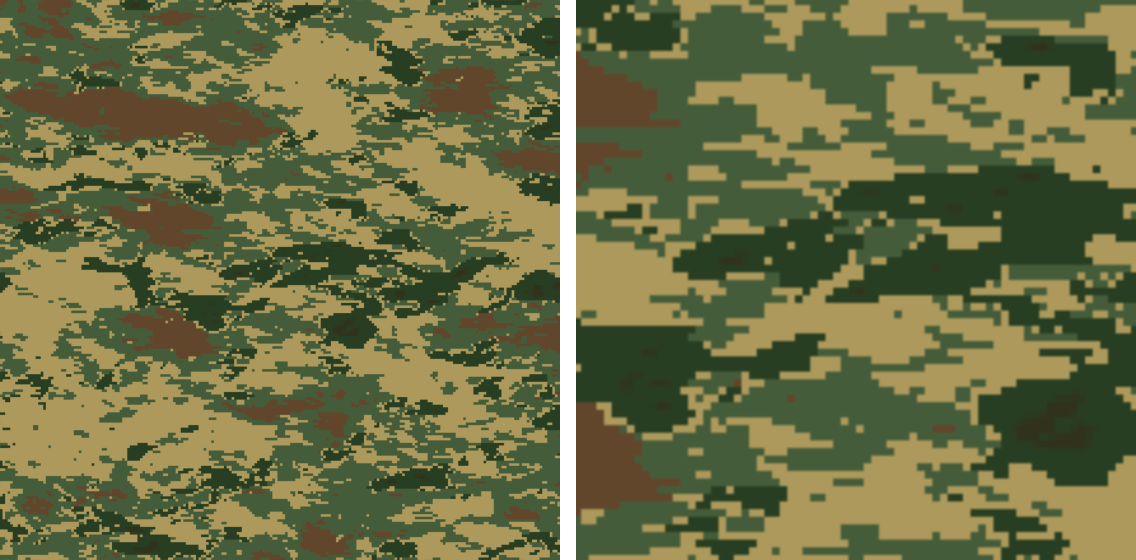
Left: the whole. Right: its middle third, enlarged.
Give the GLSL for this pattern, as a Shadertoy shader.

```glsl
// Woodland camouflage on a fine square grid: horizontally stretched noise
// splits sand, green and brown ground, and a second noise adds dark patches
// with thin sand rims. Neighbouring grid cells are blended for soft edges.

const float GRID = 220.0;        // cells per canvas height
const float NOISE_DEV = 0.2145;  // standard deviation of value noise

const vec3 SAND  = vec3(0.675, 0.600, 0.355);
const vec3 GREEN = vec3(0.272, 0.362, 0.228);
const vec3 DARK  = vec3(0.157, 0.245, 0.133);
const vec3 BROWN = vec3(0.382, 0.275, 0.170);
const vec3 CORE  = vec3(0.190, 0.195, 0.105);

float hash(vec2 p) {
    return fract(sin(dot(p, vec2(127.1, 311.7))) * 43758.5453);
}

float valueNoise(vec2 p) {
    vec2 i = floor(p), f = fract(p);
    f = f * f * (3.0 - 2.0 * f);
    float low  = mix(hash(i), hash(i + vec2(1.0, 0.0)), f.x);
    float high = mix(hash(i + vec2(0.0, 1.0)), hash(i + vec2(1.0, 1.0)), f.x);
    return mix(low, high, f.y);
}

// Layered noise with zero mean and unit variance
float layeredNoise(vec2 p, int octaves, float gain) {
    float sum = 0.0, power = 0.0, amp = 1.0;
    for (int k = 0; k < octaves; k++) {
        sum += amp * (valueNoise(p) - 0.5);
        power += amp * amp;
        amp *= gain;
        p = p * 2.03 + vec2(17.3, 9.1);
    }
    return sum / (NOISE_DEV * sqrt(power));
}

// Stretched noise whose streaks follow a slope and bend gently
float streaks(vec2 p, vec2 scale, float slope, float bend, int octaves, float gain, float seed) {
    float wave = valueNoise(p * vec2(5.0, 4.0) + seed) - 0.5;
    p.y += bend * wave - slope * p.x;
    return layeredNoise(p * scale + seed, octaves, gain);
}

// Flat colour of the camouflage at one point
vec3 camouflage(vec2 p) {
    float broad = streaks(p, vec2(4.0, 10.0), -0.13, 0.04, 3, 0.65, 23.7);
    float detail = streaks(p, vec2(20.0, 48.0), -0.08, 0.04, 3, 0.8, 47.9);
    float patches = streaks(p, vec2(11.0, 25.0), 0.06, 0.07, 4, 0.65, 61.2);

    // Sand edges are ragged, brown zones hold together more
    float ground = 0.75 * broad + 0.66 * detail;
    float soil = 0.9 * broad + 0.43 * detail;

    // Dark patches gather where sand meets green
    float dark = patches - 0.75 * abs(broad + 0.3);

    vec3 color = ground < -0.28 ? SAND : GREEN;
    if (soil > 1.15) color = BROWN;
    if (dark > 0.32) color = SAND;
    if (dark > 0.6) color = mix(DARK, CORE, smoothstep(1.8, 2.3, dark));
    return color;
}

void mainImage(out vec4 fragColor, in vec2 fragCoord) {
    vec2 uv = fragCoord / iResolution.y;

    // Blend the four nearest grid cells
    vec2 g = uv * GRID - 0.5;
    vec2 cell = floor(g);
    vec2 blend = smoothstep(0.2, 0.8, g - cell);
    vec3 color = vec3(0.0);
    for (int y = 0; y < 2; y++) {
        for (int x = 0; x < 2; x++) {
            vec2 corner = vec2(float(x), float(y));
            vec2 weight = mix(1.0 - blend, blend, corner);
            color += weight.x * weight.y * camouflage((cell + corner + 0.5) / GRID);
        }
    }
    fragColor = vec4(color, 1.0);
}
```
